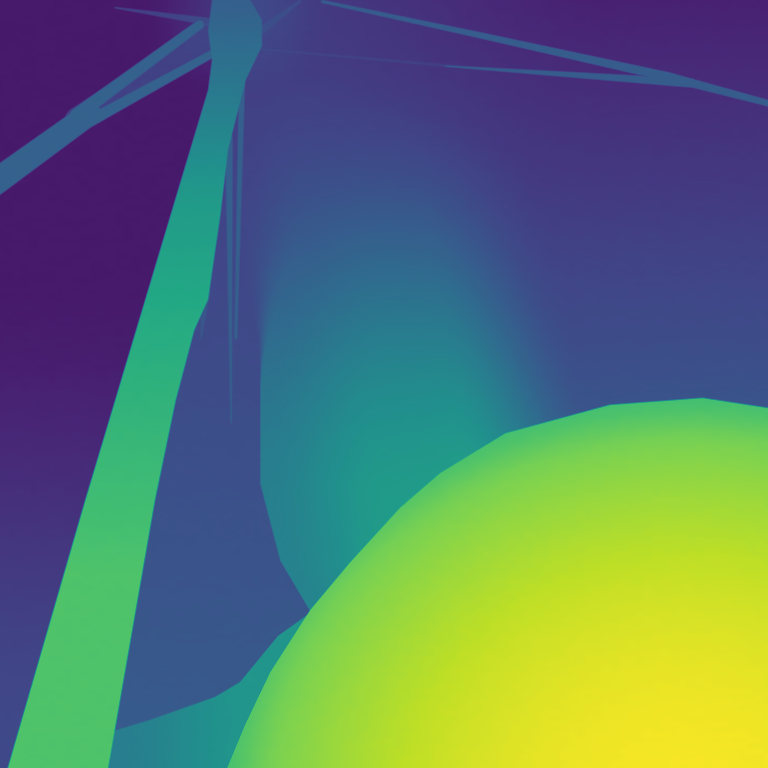
A three.js fragment shader for this texture map:

```glsl
varying vec2 vUv;

const float SOFT = 0.0015;

float hash(vec2 p) {
  return fract(sin(dot(p, vec2(127.1, 311.7))) * 4375.85);
}

float valueNoise(vec2 p) {
  vec2 i = floor(p), f = fract(p);
  f = f * f * (3.0 - 2.0 * f);
  float low = mix(hash(i), hash(i + vec2(1.0, 0.0)), f.x);
  float high = mix(hash(i + vec2(0.0, 1.0)), hash(i + 1.0), f.x);
  return mix(low, high, f.y);
}

float fade(float lo, float hi, float x) { return 1.0 - smoothstep(lo, hi, x); }

// Coverage of the side where d is positive
float cover(float d) { return smoothstep(-SOFT, SOFT, d); }

// Extends a piecewise linear profile to a new value between two positions
float bend(float value, float x, float start, float end, float target) {
  return mix(value, target, clamp((x - start) / (end - start), 0.0, 1.0));
}

// Tapered line from a to b
float strand(vec2 p, vec2 a, vec2 b, float widthA, float widthB) {
  vec2 ab = b - a;
  float h = clamp(dot(p - a, ab) / dot(ab, ab), 0.0, 1.0);
  return cover(mix(widthA, widthB, h) - length(p - a - ab * h));
}

// Violet to yellow depth palette
vec3 stop(vec3 c, float t, float index, vec3 next) {
  return mix(c, next, clamp(t * 10.0 - index, 0.0, 1.0));
}

vec3 depthColour(float t) {
  vec3 c = vec3(0.267, 0.005, 0.329);
  c = stop(c, t, 0.0, vec3(0.283, 0.141, 0.458));
  c = stop(c, t, 1.0, vec3(0.254, 0.265, 0.530));
  c = stop(c, t, 2.0, vec3(0.207, 0.372, 0.553));
  c = stop(c, t, 3.0, vec3(0.164, 0.471, 0.558));
  c = stop(c, t, 4.0, vec3(0.128, 0.567, 0.551));
  c = stop(c, t, 5.0, vec3(0.135, 0.659, 0.518));
  c = stop(c, t, 6.0, vec3(0.267, 0.749, 0.441));
  c = stop(c, t, 7.0, vec3(0.478, 0.821, 0.318));
  c = stop(c, t, 8.0, vec3(0.741, 0.873, 0.150));
  return stop(c, t, 9.0, vec3(0.993, 0.906, 0.144));
}

float poleLeft(float y) {
  float x = bend(0.010, y, 0.0, 0.349, 0.111);
  x = bend(x, y, 0.349, 0.883, 0.271);
  x = bend(x, y, 0.883, 0.922, 0.276);
  x = bend(x, y, 0.922, 0.96, 0.271);
  return bend(x, y, 0.96, 1.0, 0.276);
}

float poleRight(float y) {
  float x = bend(0.141, y, 0.0, 0.349, 0.202);
  x = bend(x, y, 0.349, 0.479, 0.229);
  x = bend(x, y, 0.479, 0.57, 0.253);
  x = bend(x, y, 0.57, 0.61, 0.271);
  x = bend(x, y, 0.61, 0.72, 0.287);
  x = bend(x, y, 0.72, 0.805, 0.297);
  x = bend(x, y, 0.805, 0.896, 0.320);
  x = bend(x, y, 0.896, 0.94, 0.341);
  return bend(x, y, 0.974, 1.0, 0.326);
}

float poleDepth(float y) {
  float t = bend(0.72, y, 0.25, 0.61, 0.60);
  t = bend(t, y, 0.61, 0.74, 0.54);
  t = bend(t, y, 0.74, 0.9, 0.385);
  return bend(t, y, 0.9, 1.0, 0.30);
}

float hillTop(float x) {
  float y = bend(-0.05, x, 0.08, 0.12, 0.04);
  y = bend(y, x, 0.12, 0.195, 0.0625);
  y = bend(y, x, 0.195, 0.28, 0.0925);
  y = bend(y, x, 0.28, 0.3125, 0.112);
  y = bend(y, x, 0.3125, 0.362, 0.172);
  return bend(y, x, 0.362, 0.404, 0.202);
}

float domeTop(float x) {
  float y = bend(-0.05, x, 0.275, 0.319, 0.056);
  y = bend(y, x, 0.319, 0.352, 0.125);
  y = bend(y, x, 0.352, 0.404, 0.206);
  y = bend(y, x, 0.404, 0.456, 0.268);
  y = bend(y, x, 0.456, 0.521, 0.339);
  y = bend(y, x, 0.521, 0.573, 0.384);
  y = bend(y, x, 0.573, 0.658, 0.436);
  y = bend(y, x, 0.658, 0.794, 0.473);
  y = bend(y, x, 0.794, 0.915, 0.482);
  return bend(y, x, 0.915, 1.0, 0.469);
}

// Sky on both sides of the pole, with the teal glow behind the dome
float skyDepth(vec2 p) {
  float leftSky = 0.07 + 0.15 * fade(0.0, 0.65, p.y);
  float nearSky = 0.29 - 0.12 * p.y;
  float farSky = 0.25 - 0.32 * (p.y - 0.5);
  float rightSky = mix(nearSky, farSky, smoothstep(0.35, 0.8, p.x));
  float middle = 0.5 * (poleLeft(p.y) + poleRight(p.y));
  float edge = bend(0.404, p.y, 0.204, 0.27, 0.365);
  edge = bend(edge, p.y, 0.27, 0.37, 0.339);
  edge = bend(edge, p.y, 0.5, 0.7, 0.348);
  float blur = mix(SOFT, 0.05, smoothstep(0.5, 0.75, p.y));
  float rightEdge = 0.755 - 0.2 * (p.y - 0.48);
  float glow = 0.28 * fade(0.35, 0.93, p.y) * smoothstep(-blur, blur, p.x - edge);
  glow *= 0.65 + 0.35 * smoothstep(0.0, 0.16, p.x - edge);
  glow *= fade(rightEdge - 0.17, rightEdge + 0.01, p.x);
  return mix(leftSky, rightSky + glow, cover(p.x - middle));
}

// Struts spreading from the hub and slivers hanging beside the pole
float addStrands(vec2 p, float t) {
  t = mix(t, 0.30, 0.4 * fade(0.0, 0.13, length(p - vec2(0.31, 0.99))));
  t = mix(t, 0.22, 0.8 * strand(p, vec2(0.1, 0.845), vec2(0.27, 0.947), 0.015, 0.022));
  float left = strand(p, vec2(-0.01, 0.760), vec2(0.117, 0.852), 0.017, 0.015);
  left = max(left, strand(p, vec2(0.1, 0.85), vec2(0.26, 0.968), 0.009, 0.006));
  left = max(left, strand(p, vec2(0.1, 0.833), vec2(0.28, 0.932), 0.008, 0.005));
  left = max(left, 0.5 * strand(p, vec2(0.15, 0.99), vec2(0.27, 0.972), 0.001, 0.005));
  t = mix(t, 0.31, left);
  float right = strand(p, vec2(0.42, 0.998), vec2(0.63, 0.953), 0.002, 0.004);
  right = max(right, strand(p, vec2(0.63, 0.953), vec2(0.87, 0.9), 0.004, 0.006));
  right = max(right, strand(p, vec2(0.87, 0.9), vec2(1.01, 0.863), 0.006, 0.004));
  right = max(right, strand(p, vec2(0.58, 0.914), vec2(0.9, 0.892), 0.001, 0.006));
  right = max(right, 0.25 * strand(p, vec2(0.34, 0.936), vec2(0.6, 0.913), 0.001, 0.002));
  right = max(right, 0.4 * strand(p, vec2(0.34, 0.96), vec2(0.39, 0.998), 0.005, 0.002));
  t = mix(t, 0.29, right);
  float hanging = strand(p, vec2(0.298, 0.82), vec2(0.301, 0.45), 0.005, 0.001);
  hanging = max(hanging, strand(p, vec2(0.315, 0.89), vec2(0.307, 0.56), 0.004, 0.002));
  hanging = max(hanging, 0.6 * strand(p, vec2(0.268, 0.62), vec2(0.262, 0.56), 0.006, 0.001));
  return mix(t, 0.30, hanging);
}

void main() {
  vec2 p = vUv;
  float t = addStrands(p, skyDepth(p));

  // Low hill, then the pole in front
  float hillDepth = mix(0.42, 0.52, smoothstep(0.14, 0.33, p.x));
  t = mix(t, hillDepth, cover(hillTop(p.x) - p.y));
  float pole = cover(p.x - poleLeft(p.y)) * cover(poleRight(p.y) - p.x);
  t = mix(t, poleDepth(p.y), pole);

  // Bright dome, shaded by elliptical distance
  float r = length((p - vec2(0.9, -0.042)) / vec2(0.612, 0.521));
  float domeDepth = 0.99 - 0.24 * r * r - 0.05 * smoothstep(0.88, 1.0, r);
  t = mix(t, domeDepth, cover(domeTop(p.x) - p.y));

  t += 0.006 * (valueNoise(p * vec2(90.0, 140.0)) - 0.5);
  gl_FragColor = vec4(depthColour(t), 1.0);
}
```
